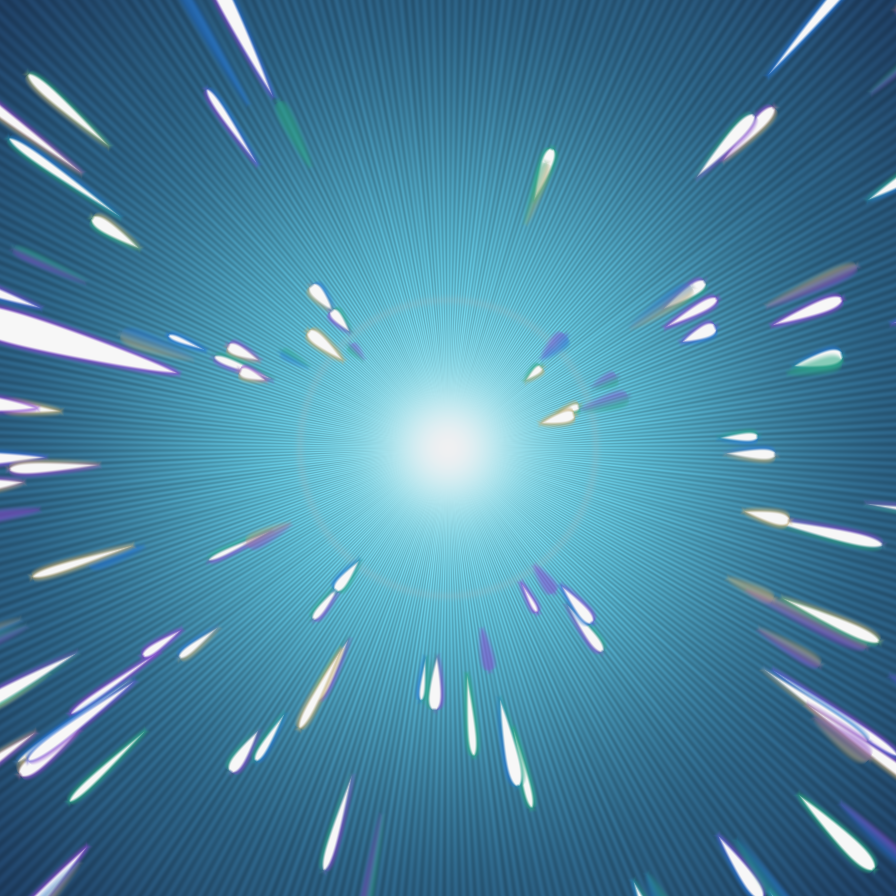
Write a Shadertoy shader that draws this background.

```glsl
// A bright burst on a teal field: a radial glow, fine rays, a faint halo ring
// and teardrop streaks flying outward. The rays use polar waves and gradient
// noise; a hashed loop scatters streaks in clusters with two-tone fringes.

const float TAU = 6.2831853;
const int STREAK_COUNT = 210;

const vec3 CORE_WHITE = vec3(0.94, 0.94, 0.95);
const vec3 PALE_CYAN = vec3(0.66, 0.92, 0.95);
const vec3 AQUA = vec3(0.35, 0.72, 0.81);
const vec3 STEEL = vec3(0.17, 0.38, 0.51);
const vec3 NAVY = vec3(0.11, 0.22, 0.36);
const vec3 VIOLET = vec3(0.54, 0.29, 0.82);
const vec3 BLUE = vec3(0.14, 0.46, 0.84);
const vec3 GREEN = vec3(0.17, 0.66, 0.52);
const vec3 GOLD = vec3(0.76, 0.68, 0.47);

float hash(float n) {
    return fract(sin(n * 12.9898) * 43758.55);
}

vec2 gradient(vec2 cell) {
    float angle = TAU * hash(dot(cell, vec2(1.0, 57.31)));
    return vec2(cos(angle), sin(angle));
}

float gradientNoise(vec2 p) {
    vec2 cell = floor(p), f = fract(p);
    vec2 s = f * f * f * (f * (f * 6.0 - 15.0) + 10.0);
    vec2 e = vec2(0.0, 1.0);
    float low = mix(dot(gradient(cell), f),
                    dot(gradient(cell + e.yx), f - e.yx), s.x);
    float high = mix(dot(gradient(cell + e.xy), f - e.xy),
                     dot(gradient(cell + e.yy), f - e.yy), s.x);
    return mix(low, high, s.y);
}

// Smooth falloff of the glow from white through aqua to navy
vec3 radialGlow(float r) {
    vec3 color = mix(AQUA, STEEL, smoothstep(0.13, 0.51, r));
    color = mix(color, NAVY, smoothstep(0.42, 0.78, r));
    color = mix(color, PALE_CYAN, exp(-r * r / 0.014));
    return mix(color, CORE_WHITE, exp(-r * r / 0.003));
}

// Regular fine lines, slightly uneven, faded where they get too thin
float rays(vec2 p, float r, float pixel) {
    float lineCount = 360.0;
    float spacing = TAU * r / lineCount;
    float lines = cos(atan(p.y, p.x) * lineCount);
    lines *= smoothstep(0.3, 2.5, spacing / pixel);
    float uneven = gradientNoise(p / max(r, 0.001) * 80.0);
    return (0.085 * lines + 0.07 * uneven) * smoothstep(0.03, 0.16, r);
}

// Approximate distance to a teardrop with its point toward the center
// (p.x runs outward from the center, p.y runs across the streak)
float streakDistance(vec2 p, float tip, float len, float width) {
    float along = p.x - tip;
    float u = clamp(along / len, 0.0, 1.0);
    float halfWidth = width * pow(u, 0.65) * sqrt(1.0 - pow(u, 6.0));
    return max(abs(p.y) - halfWidth, max(-along, along - len));
}

vec2 toStreakAxes(vec2 p, float angle) {
    vec2 dir = vec2(cos(angle), sin(angle));
    return vec2(dot(p, dir), dot(p, vec2(-dir.y, dir.x)));
}

vec3 fringeTint(float pick) {
    if (pick < 0.40) return VIOLET;
    if (pick < 0.58) return BLUE;
    return pick < 0.80 ? GREEN : GOLD;
}

// Soft tinted fringe around a crisp white core
vec3 paintStreak(vec3 base, float d, vec3 tint, float opacity, float core, float pixel) {
    float fringe = 1.0 - smoothstep(-0.003, 0.006, d);
    float center = 1.0 - smoothstep(-0.0025 - pixel, 0.0005, d);
    vec3 color = mix(base, tint, fringe * opacity);
    return mix(color, vec3(0.97), center * core);
}

vec3 scatterStreaks(vec3 color, vec2 p, float pixel) {
    for (int i = 0; i < STREAK_COUNT; i++) {
        float id = float(i) + 1.0;
        float group = floor(id / 2.0);

        // Pairs share a spot; angles crowd toward the sides and the bottom
        float angle = group * 2.399963 + 0.22 * hash(id + 0.31);
        angle -= 0.18 * sin(2.0 * angle) + 0.16 * sin(angle + 1.7);
        float tip = 0.72 * sqrt(mix(0.03, 1.0, hash(group + 0.57)));
        tip += 0.07 * (hash(id + 0.83) - 0.3);

        float size = hash(id + 0.73);
        float len = tip * mix(0.14, 0.40, size * sqrt(size));
        float width = mix(0.006, 0.0135, hash(id + 0.19)) * (0.8 + 0.5 * tip);
        width = min(width, 0.3 * len);
        float solid = step(0.28, hash(id + 0.91));

        vec2 q = toStreakAxes(p, angle);
        float d = streakDistance(q, tip, len, width);
        vec3 tint = mix(fringeTint(hash(id + 0.43)), fringeTint(hash(id + 0.67)),
                        smoothstep(-width, width, q.y));
        color = paintStreak(color, d, tint, mix(0.55, 0.85, solid), solid, pixel);
    }
    return color;
}

void mainImage(out vec4 fragColor, in vec2 fragCoord) {
    float pixel = 1.0 / min(iResolution.x, iResolution.y);
    vec2 p = (fragCoord - 0.5 * iResolution.xy) * pixel;
    float r = length(p);

    // Background glow, rays and halo ring
    vec3 color = radialGlow(r) * (1.0 + rays(p, r, pixel));
    float ring = exp(-pow((r - 0.165) / 0.005, 2.0));
    color = mix(color, vec3(0.62, 0.72, 0.75), 0.25 * ring);

    // Scattered streaks and one wide beam at the left
    color = scatterStreaks(color, p, pixel);
    float beam = streakDistance(toStreakAxes(p, 2.872), 0.313, 0.26, 0.025);
    color = paintStreak(color, beam, VIOLET, 0.9, 1.0, pixel);

    fragColor = vec4(clamp(color, 0.0, 1.0), 1.0);
}
```
